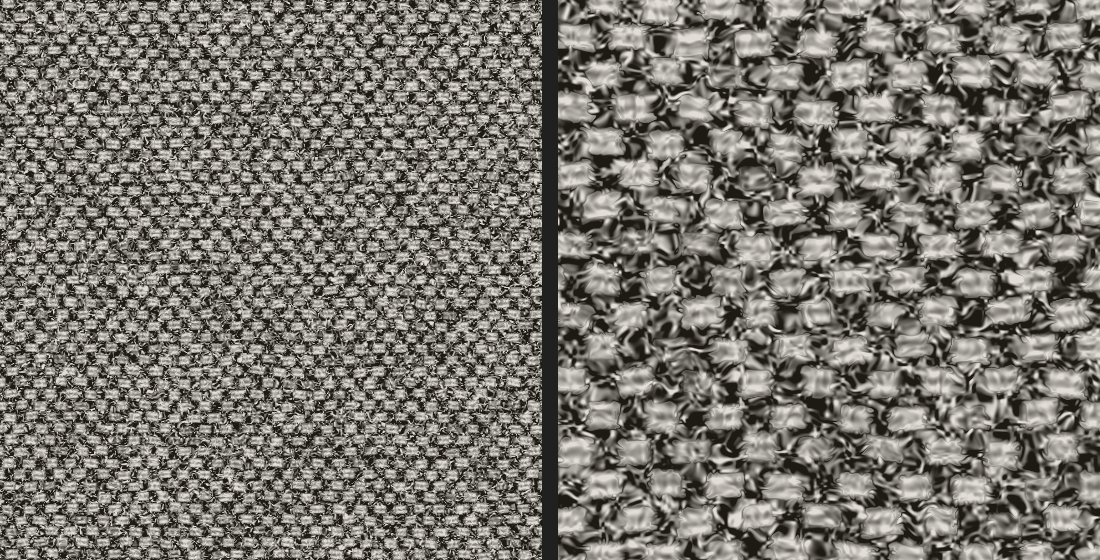
Left: the whole. Right: its middle third, enlarged.
This texture is drawn by a Shadertoy shader. Its source:

```glsl
float hash(vec2 p) {
    vec3 q = fract(p.xyx * vec3(0.1031, 0.1030, 0.0973));
    q += dot(q, q.yzx + 33.33);
    return fract((q.x + q.y) * q.z);
}

float noise(vec2 p) {
    vec2 i = floor(p), f = fract(p);
    f = f * f * (3.0 - 2.0 * f);
    return mix(mix(hash(i), hash(i + vec2(1, 0)), f.x),
               mix(hash(i + vec2(0, 1)), hash(i + vec2(1, 1)), f.x), f.y);
}

// Fine fibres, bent by a coarser noise into short curls
float fibres(vec2 uv) {
    vec2 bend = vec2(noise(uv * 110.0), noise(uv * 110.0 + 41.0)) - 0.5;
    vec2 p = uv + bend * 0.007;
    return 0.4 * noise(p * vec2(220.0, 310.0)) + 0.6 * noise(p * vec2(350.0, 410.0) + 17.0);
}

// Coverage (x) and tone (y) of the raised stitch in one cell
vec2 stitch(vec2 p, float row, float grain) {
    float x = p.x + 0.5 * mod(row, 2.0);
    vec2 id = vec2(floor(x), row) + 60.0;
    float size = hash(id + 7.3), worn = hash(id + 31.7);
    vec2 q = vec2(fract(x) - 0.5, p.y - row - 0.5);
    q -= (vec2(hash(id), hash(id + 19.1)) - 0.5) * vec2(0.16, 0.2);
    q.y += q.x * (hash(id + 53.9) - 0.5) * 0.5;

    // Rounded block with a frayed outline
    vec2 halfSize = vec2(0.21 + 0.07 * size, 0.29 + 0.11 * worn);
    vec2 d = abs(q) - halfSize + 0.06;
    float edge = length(max(d, 0.0)) + min(max(d.x, d.y), 0.0) - 0.06;
    edge += (grain - 0.5) * 0.36;
    float cover = 1.0 - smoothstep(-0.04, 0.05, edge);
    cover *= mix(0.65, 1.0, smoothstep(0.0, 0.25, worn));

    // Two lit strands divided by a faint seam
    float strands = cos((q.y + 0.08 * (size - 0.5)) * 15.0);
    float tone = 0.70 - 0.11 * strands + 0.05 * (size - 0.5) + 0.6 * (grain - 0.5);
    return vec2(cover, tone);
}

void mainImage(out vec4 fragColor, in vec2 fragCoord) {
    vec2 uv = fragCoord / iResolution.y;
    float grain = fibres(uv);

    // Staggered weave, slightly pulled out of line
    vec2 p = uv * vec2(27.25, 49.0);
    p += (vec2(noise(uv * 9.0), noise(uv * 9.0 + 23.0)) - 0.5) * vec2(0.2, 0.25);

    // Dark ground yarn, then the stitches of this row and its neighbours
    float tone = 0.29 + 1.7 * (grain - 0.5);
    vec2 top = vec2(0.0);
    for (int k = -1; k <= 1; k++) {
        vec2 s = stitch(p, floor(p.y) + float(k), grain);
        if (s.x > top.x) top = s;
    }
    tone = mix(tone, top.y, top.x);

    // Warm grey tint
    tone = clamp(tone, 0.10, 0.87);
    fragColor = vec4(vec3(tone) + vec3(0.015, 0.0, -0.025), 1.0);
}
```
